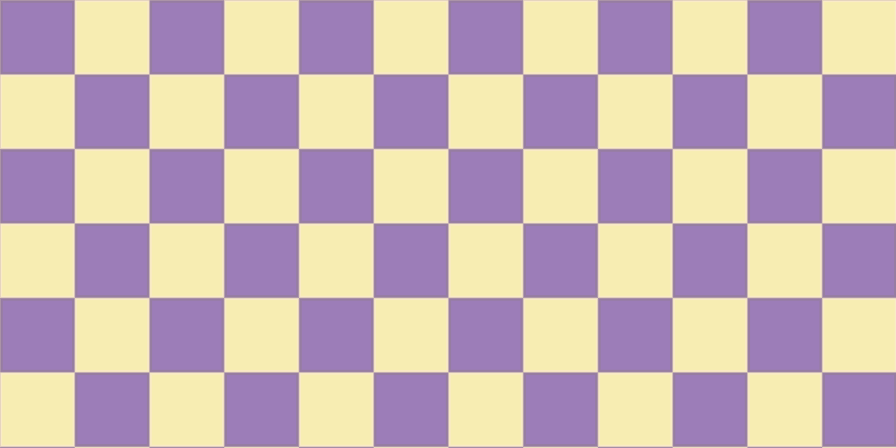
Write a Shadertoy shader that draws this pattern.

```glsl
// Two-colour checkerboard with soft seams and a thin tinted rim in each square.

const vec2 GRID = vec2(12.0, 6.0);        // squares across and down
const vec2 SPAN = vec2(1.001, 0.9975);    // canvas share covered by the grid
const vec3 CREAM = vec3(0.97, 0.93, 0.70);
const vec3 PURPLE = vec3(0.61, 0.49, 0.72);
const vec3 CREAM_RIM = vec3(0.98, 0.92, 0.78);
const vec3 PURPLE_RIM = vec3(0.59, 0.49, 0.63);

// Lengths in squares
const float SEAM_HALF = 0.016;
const float CREAM_RIM_WIDTH = 0.029;
const float PURPLE_RIM_WIDTH = 0.036;

// Distance to the nearest seam: positive in cream squares, negative in purple
float checkerDistance(vec2 p) {
    vec2 cell = floor(p);
    vec2 toSeam = 0.5 - abs(fract(p) - 0.5);
    float side = 1.0 - 2.0 * mod(cell.x + cell.y, 2.0);
    return side * min(toSeam.x, toSeam.y);
}

// Full strength at the seam, fading out at the given width
float rimMask(float dist, float width, float softness) {
    return 1.0 - smoothstep(width - softness, width + softness, dist);
}

void mainImage(out vec4 fragColor, in vec2 fragCoord) {
    vec2 uv = fragCoord / iResolution.xy;

    // Grid hangs from the top left corner, with cream in the second square
    vec2 p = vec2(uv.x, 1.0 - uv.y) * GRID / SPAN + vec2(1.0, 0.0);
    float pixel = GRID.y / iResolution.y;
    float d = checkerDistance(p);

    // Rims
    float softness = 0.5 * pixel;
    vec3 cream = mix(CREAM, CREAM_RIM, rimMask(abs(d), CREAM_RIM_WIDTH, softness));
    vec3 purple = mix(PURPLE, PURPLE_RIM, rimMask(abs(d), PURPLE_RIM_WIDTH, softness));

    // Seam blend
    float blend = max(SEAM_HALF, 0.6 * pixel);
    vec3 color = mix(purple, cream, smoothstep(-blend, blend, d));
    fragColor = vec4(color, 1.0);
}
```
